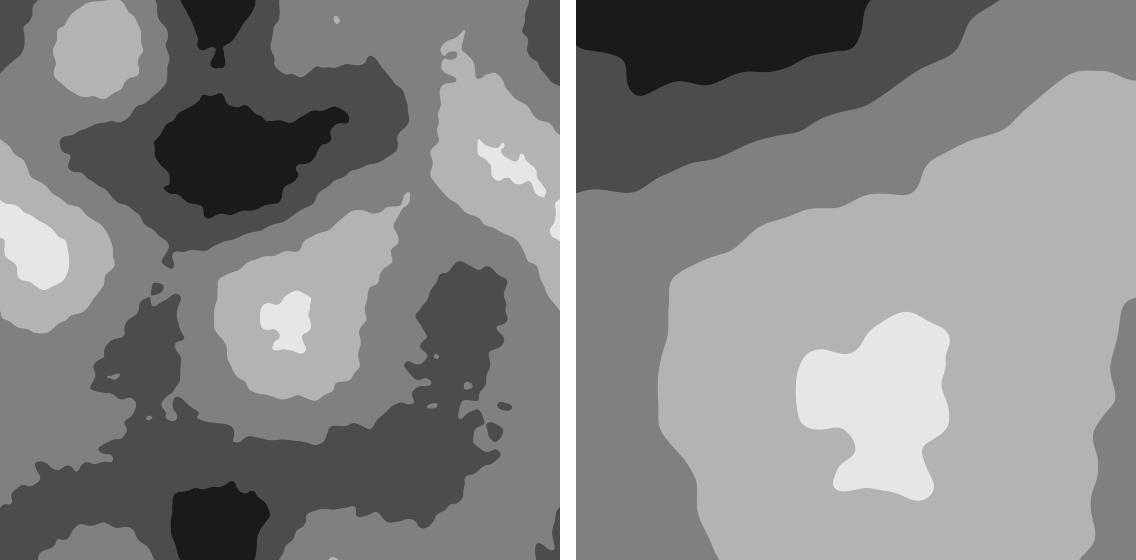
Left, the full canvas; right, a detail of the centre.
Give the GLSL for this texture, as a Shadertoy shader.

```glsl
// Posterised grey terrain: broad smooth blobs cut into five flat tones.
// A sum of random-phase waves, scaled to unit deviation, gives the blobs;
// two layers of gradient noise then scallop the borders between tones.

const int   MAX_WAVES    = 3;     // highest wave count across the canvas
const float WAVE_FALLOFF = 9.0;   // larger keeps more of the short waves
const vec2  FIELD_ORIGIN = vec2(0.91, 1.02); // where the field is read from
const float LUMP_SCALE   = 11.0;  // cells per canvas, medium lumps
const float LUMP_AMOUNT  = 0.24;
const float FRAY_SCALE   = 31.0;  // cells per canvas, fine scallops
const float FRAY_AMOUNT  = 0.36;
const float DARKEST      = 0.10;
const float TONE_STEP    = 0.20;
const vec4  BORDERS      = vec4(-1.42, -0.36, 0.84, 2.14); // in deviations
const int   SEED         = 17;
const float TAU          = 6.2831853;

// Integer hash of a lattice point, two values in 0..1
vec2 hash2(ivec2 cell, int salt) {
    uvec2 h = uvec2(cell + 4096) * uvec2(1597334673u, 3812015801u);
    uint n = h.x ^ h.y ^ (uint(salt + SEED) * 2654435769u);
    n = (n ^ (n >> 16)) * 2146121005u;
    n = (n ^ (n >> 15)) * 2221713035u;
    n ^= n >> 16;
    return vec2(n & 65535u, n >> 16) / 65535.0;
}

float cornerSlope(ivec2 cell, ivec2 corner, vec2 local, int salt) {
    vec2 slope = hash2(cell + corner, salt) * 2.0 - 1.0;
    return dot(slope, local - vec2(corner));
}

float gradientNoise(vec2 p, int salt) {
    ivec2 cell = ivec2(floor(p));
    vec2 f = fract(p);
    vec2 blend = f * f * f * (f * (f * 6.0 - 15.0) + 10.0);
    float low = mix(cornerSlope(cell, ivec2(0, 0), f, salt),
                    cornerSlope(cell, ivec2(1, 0), f, salt), blend.x);
    float high = mix(cornerSlope(cell, ivec2(0, 1), f, salt),
                     cornerSlope(cell, ivec2(1, 1), f, salt), blend.x);
    return mix(low, high, blend.y);
}

// Waves over half the plane of directions, mean 0 and deviation 1
float broadBlobs(vec2 p) {
    float height = 0.0;
    float power = 0.0;
    for (int i = 0; i <= MAX_WAVES; i++) {
        for (int j = -MAX_WAVES; j <= MAX_WAVES; j++) {
            if (i == 0 && j <= 0) continue;
            vec2 wave = vec2(i, j);
            float amplitude = exp(-dot(wave, wave) / WAVE_FALLOFF);
            float phase = hash2(ivec2(i, j), 0).x;
            height += amplitude * cos(TAU * (dot(wave, p) + phase));
            power += 0.5 * amplitude * amplitude;
        }
    }
    return height / sqrt(power);
}

void mainImage(out vec4 fragColor, in vec2 fragCoord) {
    vec2 p = fragCoord / iResolution.y;

    float height = broadBlobs(FIELD_ORIGIN - p)
                 + LUMP_AMOUNT * gradientNoise(p * LUMP_SCALE, 1)
                 + FRAY_AMOUNT * gradientNoise(p * FRAY_SCALE, 2);

    // Flat tones with borders about one pixel soft
    float soft = max(0.6 * length(vec2(dFdx(height), dFdy(height))), 1e-5);
    vec4 passed = smoothstep(BORDERS - soft, BORDERS + soft, vec4(height));
    float tone = DARKEST + TONE_STEP * dot(passed, vec4(1.0));

    fragColor = vec4(vec3(tone), 1.0);
}
```
